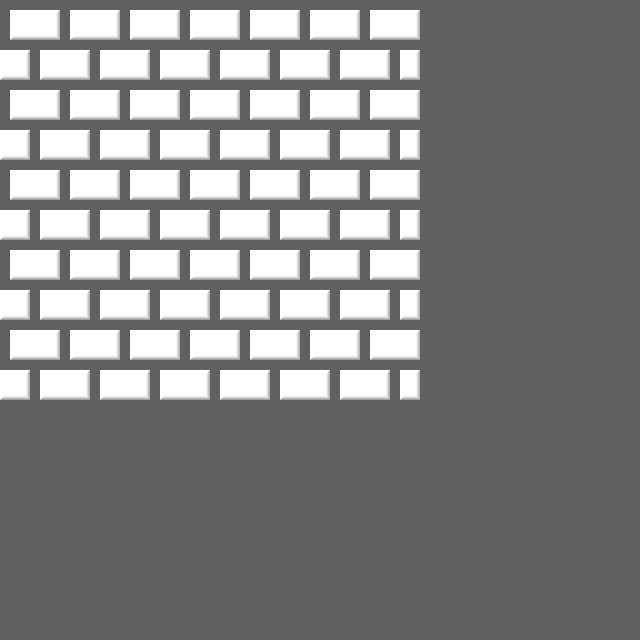
Give the GLSL for this pattern, as a Shadertoy shader.

```glsl
// A wall of white bevelled bricks in running bond on plain grey mortar.
// Each pixel finds its brick by row and column, clips it to the wall,
// and shades the lower and right edges by distance with mitred corners.

const vec2 WALL = vec2(42.0, 40.0);  // wall size, in 64ths of the canvas

// Left, top, right and bottom of the brick nearest to p (y points down)
vec4 brickBounds(vec2 p) {
    float row = clamp(floor((p.y - 0.5) / 4.0), 0.0, 9.0);
    float shift = 1.0 + 3.0 * mod(row, 2.0);
    float left = 6.0 * floor((p.x - shift + 0.5) / 6.0) + shift;
    float top = 4.0 * row + 1.0;
    return vec4(max(left, 0.0), top, min(left + 5.0, WALL.x), min(top + 3.0, WALL.y));
}

// Brightness of a brick face, given inward distances to its four edges
float bevel(vec4 inset, float pixel) {
    float lit = min(inset.x, inset.y);
    float shaded = min(inset.z, inset.w);
    float soft = max(pixel, 0.08);
    float edgeTone = mix(0.66, 0.57, smoothstep(-soft, soft, inset.z - inset.w));
    float slope = smoothstep(-0.08, 0.48, shaded);
    float mitre = smoothstep(-soft, soft, lit - shaded);
    return mix(1.0, mix(edgeTone, 1.0, slope), mitre);
}

void mainImage(out vec4 fragColor, in vec2 fragCoord) {
    vec2 uv = fragCoord / iResolution.xy;
    vec2 p = 64.0 * vec2(uv.x, 1.0 - uv.y);
    float pixel = 64.0 / min(iResolution.x, iResolution.y);

    vec4 bounds = brickBounds(p);
    vec4 inset = vec4(p - bounds.xy, bounds.zw - p);
    float depth = min(min(inset.x, inset.y), min(inset.z, inset.w));
    float coverage = clamp(depth / pixel + 0.5, 0.0, 1.0);

    vec3 mortar = vec3(0.376);
    vec3 brick = vec3(bevel(inset, pixel));
    fragColor = vec4(mix(mortar, brick, coverage), 1.0);
}
```
